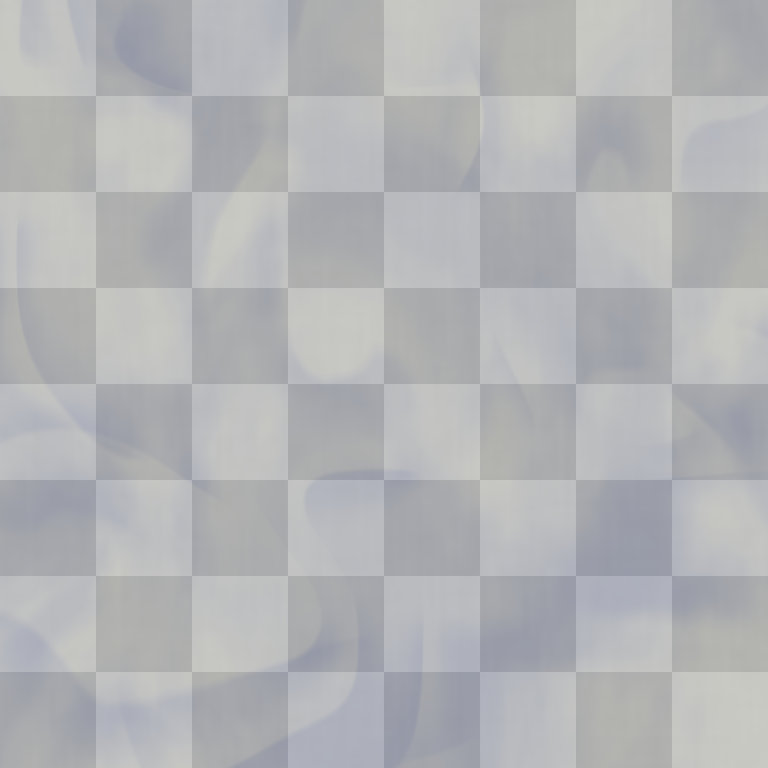
Write a WebGL 1 fragment shader that draws this pattern.

```glsl
precision highp float;
// An eight by eight checkerboard of warm pale greys under a thin blue-grey wash.
// The wash is warped noise, with folds that are crisp on one side and fade on
// the other; it runs across the checks and is finished with faint brushed grain.

uniform vec2 u_resolution;

const float CHECKS = 8.0;
const vec3 LIGHT_STONE = vec3(0.785, 0.785, 0.764);
const vec3 DARK_STONE = vec3(0.704, 0.704, 0.688);
const vec3 WASH_ABSORB = vec3(0.098, 0.086, 0.026);

float hash(vec2 p) {
  vec3 q = fract(vec3(p.xyx) * 0.1031);
  q += dot(q, q.yzx + 33.33);
  return fract((q.x + q.y) * q.z);
}

float noise(vec2 p) {
  vec2 cell = floor(p);
  vec2 f = fract(p);
  vec2 u = f * f * f * (f * (f * 6.0 - 15.0) + 10.0);
  float low = mix(hash(cell), hash(cell + vec2(1.0, 0.0)), u.x);
  float high = mix(hash(cell + vec2(0.0, 1.0)), hash(cell + vec2(1.0)), u.x);
  return mix(low, high, u.y);
}

float fbm(vec2 p) {
  float sum = 0.0;
  float amplitude = 0.533;
  for (int i = 0; i < 4; i++) {
    sum += amplitude * noise(p);
    p = mat2(0.8, 0.6, -0.6, 0.8) * p * 2.03 + 17.3;
    amplitude *= 0.5;
  }
  return sum;
}

// Square wave, +1 in even cells and -1 in odd ones, softened over one pixel.
vec2 squareWave(vec2 s, vec2 pixel) {
  vec2 edge = 2.0 * (abs(fract(s * 0.5 - 0.25) - 0.5) - 0.25);
  return clamp(2.0 * edge / pixel, -1.0, 1.0);
}

float darkCheck(vec2 s, vec2 pixel) {
  vec2 wave = squareWave(s, pixel);
  return 0.5 + 0.5 * wave.x * wave.y;
}

vec2 warp(vec2 p, float amount, float seed) {
  vec2 offset = vec2(noise(p * 4.0 + seed), noise(p * 4.0 + seed + 41.7));
  return p + amount * (offset - 0.5);
}

// Bands along a height field: a quick rise, then a long fade.
float fold(float height) {
  float t = fract(height);
  return smoothstep(0.0, 0.09, t) * (1.0 - smoothstep(0.09, 0.85, t));
}

// One sheet of folds, broken into separate strokes by a patchy mask.
float foldSheet(vec2 p, vec2 stretch, float seed) {
  vec2 q = warp(p, 0.16, seed);
  float height = 2.6 * noise(q * stretch + seed) + 1.4 * q.x;
  float mask = smoothstep(0.42, 0.68, noise(p * 5.5 + seed + 9.1));
  return fold(height) * mask;
}

float washDensity(vec2 p) {
  float cloud = smoothstep(0.28, 0.76, fbm(warp(p, 0.2, 3.7) * vec2(6.0, 4.2) + 5.0));
  float upright = foldSheet(p, vec2(5.5, 2.4), 12.4);
  float level = foldSheet(p.yx, vec2(4.5, 2.6), 63.8);
  return 0.62 * cloud + 0.52 * upright + 0.36 * level;
}

// Fine brushed threads, mostly upright, with a little mottling.
float grain(vec2 p) {
  float threads = noise(p * vec2(130.0, 14.0)) - 0.5;
  float weft = noise(p * vec2(12.0, 110.0) + 31.0) - 0.5;
  float mottle = fbm(p * 34.0 + 8.0) - 0.5;
  return 0.007 * threads + 0.004 * weft + 0.010 * mottle;
}

void main() {
  vec2 p = gl_FragCoord.xy / u_resolution;
  float dark = darkCheck(p * CHECKS, CHECKS / u_resolution);
  vec3 color = mix(LIGHT_STONE, DARK_STONE, dark);

  color -= WASH_ABSORB * min(washDensity(p), 1.15);
  color += grain(p);
  gl_FragColor = vec4(color, 1.0);
}
```
